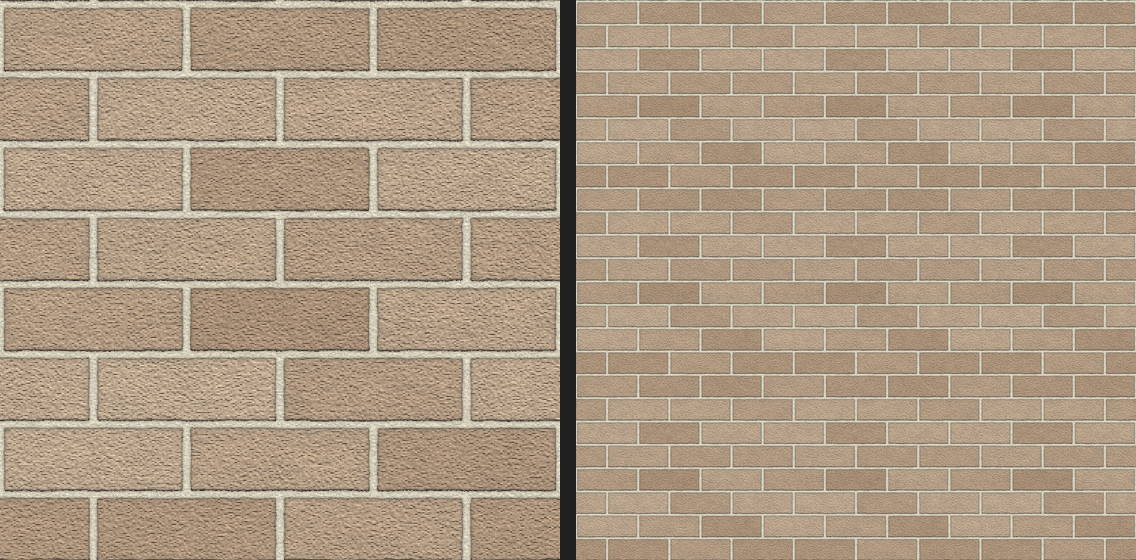
Left, the tile; right, the same tile 3 across and 3 down.
Reproduce this texture procedurally as a WebGL 1 fragment shader.

```glsl
precision highp float;
uniform vec2 u_resolution;

float hash(vec2 p) {
  vec3 q = fract(vec3(p.xyx) * 0.1031);
  q += dot(q, q.yzx + 33.33);
  return fract((q.x + q.y) * q.z);
}

// Value noise that wraps over the unit square, with whole cell counts
float noise(vec2 uv, vec2 cells) {
  vec2 p = uv * cells;
  vec2 i = floor(p);
  vec2 f = fract(p);
  f = f * f * (3.0 - 2.0 * f);
  vec2 a = mod(i, cells);
  vec2 b = mod(i + 1.0, cells);
  return mix(mix(hash(a), hash(vec2(b.x, a.y)), f.x),
             mix(hash(vec2(a.x, b.y)), hash(b), f.x), f.y);
}

// Signed distance to a rounded box
float roundedBox(vec2 p, vec2 halfSize, float radius) {
  vec2 q = abs(p) - halfSize + radius;
  return length(max(q, 0.0)) + min(max(q.x, q.y), 0.0) - radius;
}

void main() {
  vec2 uv = gl_FragCoord.xy / u_resolution;
  float pixel = 1.0 / min(u_resolution.x, u_resolution.y);

  // Running bond: three bricks across, eight courses
  vec2 wall = vec2(uv.x * 3.0, uv.y * 8.0 + 0.0625);
  float course = mod(floor(wall.y), 8.0);
  wall.x += 0.5 * (1.0 - mod(course, 2.0));
  vec2 id = vec2(mod(floor(wall.x), 3.0), course);
  vec2 local = (fract(wall) - 0.5) / vec2(3.0, 8.0);

  // Grain lit from above, stretched sideways
  vec2 grainCells = vec2(230.0, 380.0);
  float relief = noise(uv, grainCells) - noise(uv + vec2(0.0006, 0.0026), grainCells);
  float speck = noise(uv, vec2(411.0, 467.0)) - 0.5;
  float blotch = noise(uv, vec2(24.0, 32.0)) - 0.5;

  // Depth inside the brick, with uneven edges
  float depth = -roundedBox(local, vec2(0.1594, 0.0559), 0.003);
  depth += (noise(uv, vec2(48.0, 64.0)) - 0.5) * 0.0022 + speck * 0.0018;
  float soft = max(0.0011, pixel * 0.75);
  float brickMask = smoothstep(-soft, soft, depth);

  // Fired clay, toned brick by brick
  float tone = hash(id + 17.0);
  vec3 clay = mix(vec3(0.65, 0.55, 0.455), vec3(0.74, 0.66, 0.565), tone);
  clay *= 1.0 + 0.30 * relief + 0.20 * speck + 0.05 * blotch;
  clay *= 1.0 - 0.28 * smoothstep(0.25, 0.7, -relief);

  // Faint broken scratches along seven levels
  float level = abs(fract(uv.y * 7.0 + 0.55) - 0.5) / 7.0;
  float dash = smoothstep(0.55, 0.8, noise(uv, vec2(40.0, 7.0)));
  clay *= 1.0 - 0.16 * dash * smoothstep(0.0035, 0.0, level) * step(0.0, speck);

  // Pale gritty mortar
  vec3 mortar = vec3(0.87, 0.845, 0.765) * (1.0 + 0.16 * relief + 0.22 * speck);

  // Soft grey border and a dark line, strongest under the brick
  vec3 color = mix(mortar, clay, brickMask);
  float underside = smoothstep(-0.049, -0.054, local.y);
  float border = exp(-abs(depth) / 0.0045);
  float rim = exp(-pow((depth - 0.0008) / 0.0018, 2.0));
  color = mix(color, vec3(0.50, 0.475, 0.43), 0.32 * border);
  color *= 1.0 - rim * (0.20 + 0.32 * underside) * (1.0 + speck);

  gl_FragColor = vec4(clamp(color, 0.0, 1.0), 1.0);
}
```
